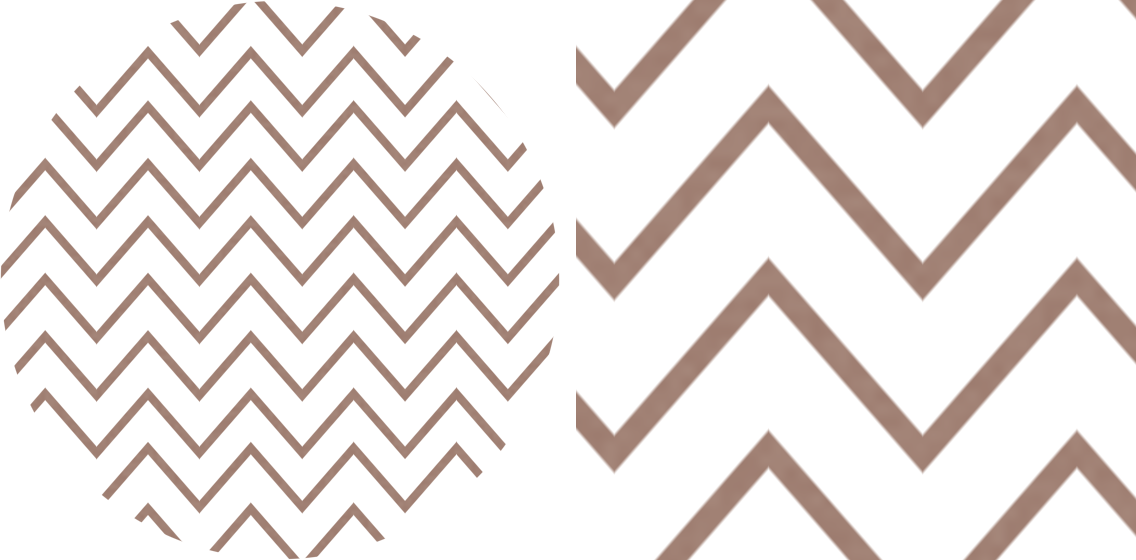
Left, the full canvas; right, a detail of the centre.
Write a Shadertoy shader that draws this pattern.

```glsl
// Thin brown chevron lines stacked in rows inside a white disc on white.
// A triangle wave is repeated vertically by rounding to the nearest row;
// two rows sit slightly off the even pitch, and a faint mottle tints the lines.

float hash21(vec2 p) {
    vec3 q = fract(p.xyx * 0.1031);
    q += dot(q, q.yzx + 33.33);
    return fract((q.x + q.y) * q.z);
}

float valueNoise(vec2 p) {
    vec2 cell = floor(p);
    vec2 t = smoothstep(0.0, 1.0, fract(p));
    float low = mix(hash21(cell), hash21(cell + vec2(1, 0)), t.x);
    float high = mix(hash21(cell + vec2(0, 1)), hash21(cell + vec2(1, 1)), t.x);
    return mix(low, high, t.y);
}

// Triangle wave from -1 to 1 with a peak at every whole x
float triangleWave(float x) {
    return 1.0 - 4.0 * abs(fract(x + 0.5) - 0.5);
}

// Signed distance to the nearest chevron line
float chevronDistance(vec2 p) {
    const float period = 0.1836, amplitude = 0.0527, pitch = 0.1026;
    float y = p.y + 0.0508 - amplitude * triangleWave((p.x + 0.0521) / period);
    float row = round(y / pitch);

    // Uneven spacing: one upper row sits low, one lower row sits high
    float nudge = row == 4.0 ? -0.0055 : row == -3.0 ? 0.0057 : 0.0;
    float slope = 4.0 * amplitude / period;
    return abs(y - row * pitch - nudge) / sqrt(1.0 + slope * slope) - 0.0073;
}

void mainImage(out vec4 fragColor, in vec2 fragCoord) {
    float size = min(iResolution.x, iResolution.y);
    vec2 p = (fragCoord - 0.5 * iResolution.xy) / size;
    float soft = max(0.0013, 0.75 / size);

    // Clip the lines to the disc
    float line = 1.0 - smoothstep(-soft, soft, chevronDistance(p));
    float disc = 1.0 - smoothstep(-soft, soft, length(p) - 0.4985);

    // Faint tint variation along the lines
    vec3 brown = mix(vec3(0.615, 0.485, 0.435), vec3(0.645, 0.525, 0.475),
                     valueNoise((p + 1.0) * 130.0));
    fragColor = vec4(mix(vec3(1.0), brown, line * disc), 1.0);
}
```
